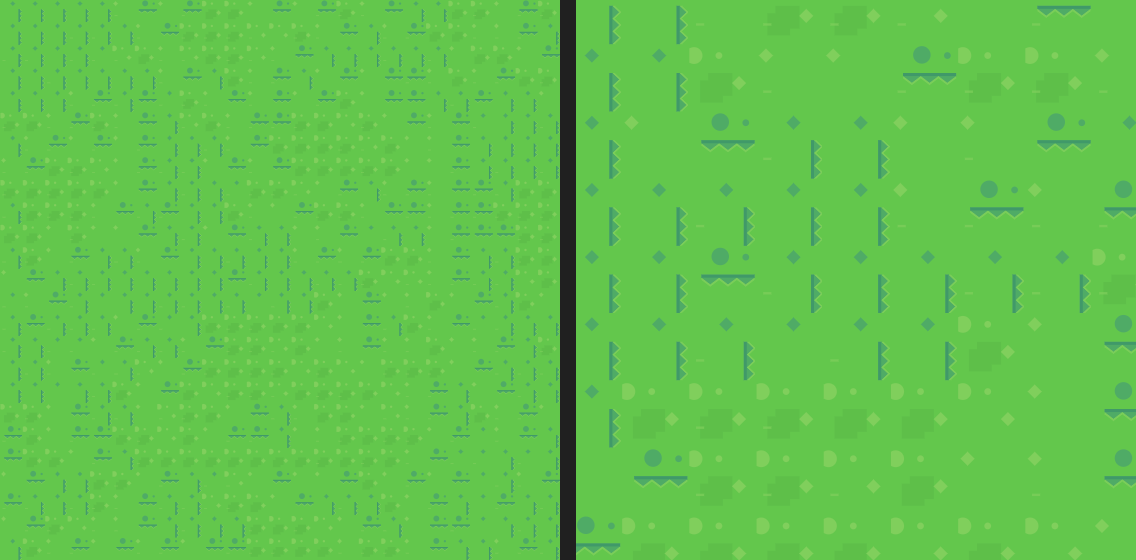
Left, the full canvas; right, a detail of the centre.
Write a WebGL 1 fragment shader that draws this texture.

```glsl
precision highp float;
// A 25 x 25 grid of small meadow marks on flat green. Noise splits the cells
// into dark and light runs; each cell then draws one of four motifs:
// disc with a toothed bar, diamond with an upright bar, half disc, or diamond.

uniform vec2 u_resolution;

const float GRID = 25.0;
const vec3 GRASS = vec3(0.39, 0.78, 0.30);
const vec3 SHADE = vec3(0.31, 0.67, 0.40);
const vec3 BAR_LINE = vec3(0.25, 0.60, 0.41);
const vec3 LIGHT = vec3(0.50, 0.81, 0.36);
const vec3 PATCH = vec3(0.368, 0.75, 0.288);

const vec2 RUN_SCALE = vec2(0.42, 0.30);  // noise frequency per cell
const float RUN_JITTER = 0.38;            // share of per-cell randomness
const float DISC_RADIUS = 0.13;
const float DOT_RADIUS = 0.05;
const float DIAMOND_RADIUS = 0.105;
const float BAR_LINE_WIDTH = 0.045;
const float TOOTH_DEPTH = 0.10;
const float TEETH = 3.0;
const float GLINT_WIDTH = 0.035;

float hash(vec2 p) {
  return fract(sin(dot(p, vec2(127.1, 311.7))) * 43758.5453);
}

float noise(vec2 p) {
  vec2 i = floor(p);
  vec2 f = fract(p);
  f = f * f * (3.0 - 2.0 * f);
  return mix(mix(hash(i), hash(i + vec2(1.0, 0.0)), f.x),
             mix(hash(i + vec2(0.0, 1.0)), hash(i + vec2(1.0, 1.0)), f.x), f.y);
}

bool isDark(vec2 cell) {
  float n = noise(cell * RUN_SCALE + 17.3);
  return mix(n, hash(cell + 61.0), RUN_JITTER) > 0.5;
}

// Signed distances, negative inside
float disc(vec2 p, float radius) { return length(p) - radius; }
float diamond(vec2 p) { return (abs(p.x) + abs(p.y) - DIAMOND_RADIUS) * 0.7071; }
float box(vec2 p, vec2 low, vec2 high) {
  vec2 d = max(low - p, p - high);
  return max(d.x, d.y);
}

float fill(float d, float aa) { return clamp(0.5 - d / aa, 0.0, 1.0); }

// Bar running along p.x, its teeth pointing towards +p.y
vec3 drawBar(vec3 color, vec2 p, float len, float aa) {
  float ends = max(-p.x, p.x - len);
  float tooth = abs(fract(p.x / len * TEETH) - 0.5) * 2.0;
  float edge = BAR_LINE_WIDTH + TOOTH_DEPTH * (1.0 - tooth);
  float body = max(max(-p.y, p.y - edge), ends);
  float glint = max(max(-p.y, p.y - edge - GLINT_WIDTH), ends);
  color = mix(color, LIGHT, fill(glint, aa) * 0.8);
  color = mix(color, SHADE, fill(body, aa));
  float line = max(max(-p.y, p.y - BAR_LINE_WIDTH), ends);
  return mix(color, BAR_LINE, fill(line, aa));
}

void main() {
  // Cell coordinates, counted from the top left
  vec2 uv = gl_FragCoord.xy / u_resolution;
  vec2 grid = vec2(uv.x, 1.0 - uv.y) * GRID;
  vec2 cell = floor(grid);
  vec2 p = fract(grid);
  float aa = GRID / min(u_resolution.x, u_resolution.y);
  float pick = hash(cell + 7.7);
  vec3 color = GRASS;

  if (isDark(cell)) {
    bool startsRun = !isDark(cell - vec2(1.0, 0.0)) || pick < 0.08;
    if (startsRun) {
      // Disc, dot and level bar
      float d = min(disc(p - vec2(0.48, 0.15), DISC_RADIUS),
                    disc(p - vec2(0.86, 0.16), DOT_RADIUS));
      color = mix(color, SHADE, fill(d, aa));
      color = drawBar(color, p - vec2(0.20, 0.42), 0.79, aa);
    } else {
      // Diamond and, mostly, an upright bar
      color = mix(color, SHADE, fill(diamond(p - vec2(0.57, 0.16)), aa));
      if (pick < 0.88) color = drawBar(color, p.yx - vec2(0.42, 0.83), 0.57, aa);
    }
  } else {
    bool endsRun = isDark(cell + vec2(1.0, 0.0)) || pick < 0.15;
    if (endsRun) {
      // Lone diamond
      color = mix(color, LIGHT, fill(diamond(p - vec2(0.16, 0.16)), aa));
    } else {
      // Soft patch, half disc, dot and low diamond
      float patchShape = min(box(p, vec2(0.18, 0.53), vec2(0.52, 0.86)),
                             box(p, vec2(0.30, 0.42), vec2(0.66, 0.76)));
      color = mix(color, PATCH, fill(patchShape, aa) * step(0.3, pick));
      float halfDisc = max(disc(p - vec2(0.09, 0.16), 0.125), 0.02 - p.x);
      float d = min(halfDisc, disc(p - vec2(0.46, 0.16), DOT_RADIUS));
      d = min(d, diamond(p - vec2(0.76, 0.57)));
      color = mix(color, LIGHT, fill(d, aa));
    }
  }

  // Faint short blades in some cells
  float blade = box(p, vec2(0.12, 0.68), vec2(0.24, 0.715));
  color = mix(color, LIGHT, fill(blade, aa) * step(0.55, hash(cell + 29.0)) * 0.7);

  gl_FragColor = vec4(color, 1.0);
}
```
